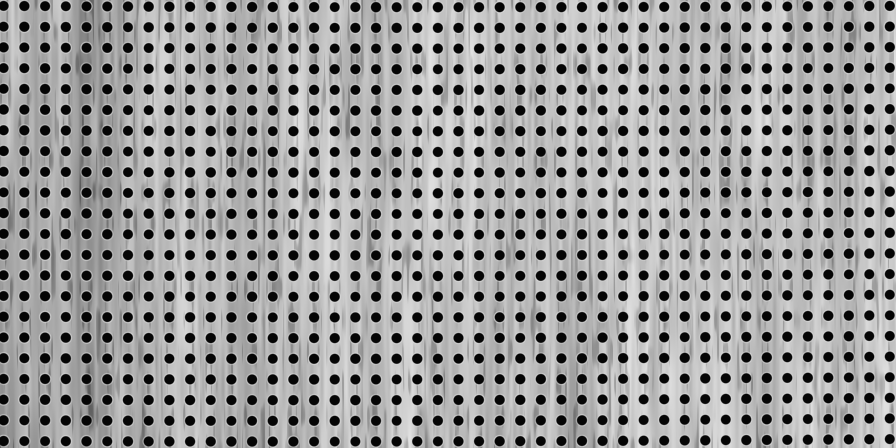
This texture is drawn by a Shadertoy shader. Its source:

```glsl
const vec2 PITCH = vec2(0.0460, 0.04625);
const vec2 FIRST_HOLE = vec2(0.0080, 0.0156);
const float HOLE_RADIUS = 0.0112;
const float RIM_WIDTH = 0.0026;
const vec3 HOLE_COLOR = vec3(0.018);
const vec3 RIM_COLOR = vec3(0.86);

float hash(vec2 p) {
    vec3 q = fract(p.xyx * vec3(0.1031, 0.1030, 0.0973));
    q += dot(q, q.yzx + 33.33);
    return fract((q.x + q.y) * q.z);
}

float noise(vec2 p) {
    vec2 i = floor(p);
    vec2 f = fract(p);
    f = f * f * (3.0 - 2.0 * f);
    float low = mix(hash(i), hash(i + vec2(1, 0)), f.x);
    float high = mix(hash(i + vec2(0, 1)), hash(i + vec2(1, 1)), f.x);
    return mix(low, high, f.y);
}

float streak(float x, float center, float width) {
    float d = (x - center) / width;
    return exp(-d * d);
}

// Vertical wood grain: broad bands, thin fibres and short dark pores
float grainTone(vec2 p) {
    float x = p.x + 0.006 * noise(p * vec2(9.0, 3.0));
    float tone = 0.755;
    tone += 0.10 * (noise(vec2(x * 7.0, p.y * 0.8)) - 0.5);
    tone += 0.11 * (noise(vec2(x * 34.0 + 17.0, p.y * 1.2)) - 0.5);
    tone += 0.14 * (noise(vec2(x * 130.0 + 51.0, p.y * 7.0)) - 0.5);
    tone -= 0.17 * smoothstep(0.62, 0.92, noise(vec2(x * 165.0, p.y * 14.0 + 80.0)));

    // Shaded left side and darker boards
    tone -= 0.08 * smoothstep(0.45, 0.0, p.x);
    float lines = noise(vec2(x * 110.0 + 9.0, p.y * 1.5));
    tone -= 0.20 * lines * streak(x, 0.20, 0.04);
    tone -= 0.07 * lines * streak(x, 0.53, 0.03);
    tone -= 0.10 * smoothstep(0.76, 0.85, x) * smoothstep(0.868, 0.858, x);
    tone -= 0.07 * lines * streak(x, 1.55, 0.03);
    return tone;
}

// Slight bow and skew of the hole grid
vec2 bendGrid(vec2 p) {
    float t = p.x * 0.5;
    float bow = 4.0 * t * (1.0 - t);
    return p - vec2(0.0034 * bow, -0.0030 * bow + 0.0045 * t * (1.0 - p.y));
}

// Distance to the edge of the nearest hole, with small size changes
float holeDistance(vec2 p, vec2 first, vec2 pitch, float radius) {
    vec2 cell = (p - first) / pitch;
    vec2 id = floor(cell + 0.5);
    float size = radius * (1.0 + 0.05 * (hash(id + 40.0) - 0.5));
    return length((cell - id) * pitch) - size;
}

void mainImage(out vec4 fragColor, in vec2 fragCoord) {
    vec2 p = fragCoord / iResolution.y;
    float edge = 0.8 / iResolution.y;

    vec3 color = vec3(grainTone(p));

    // Bright worn rim, then the hole
    float d = holeDistance(bendGrid(p), FIRST_HOLE, PITCH, HOLE_RADIUS);
    float rim = 1.0 - smoothstep(RIM_WIDTH - edge, RIM_WIDTH + edge, d);
    float wear = 0.3 + 0.5 * noise(p * 45.0);
    color = mix(color, RIM_COLOR, rim * wear);
    color = mix(HOLE_COLOR, color, smoothstep(-edge, edge, d));

    fragColor = vec4(color, 1.0);
}
```
